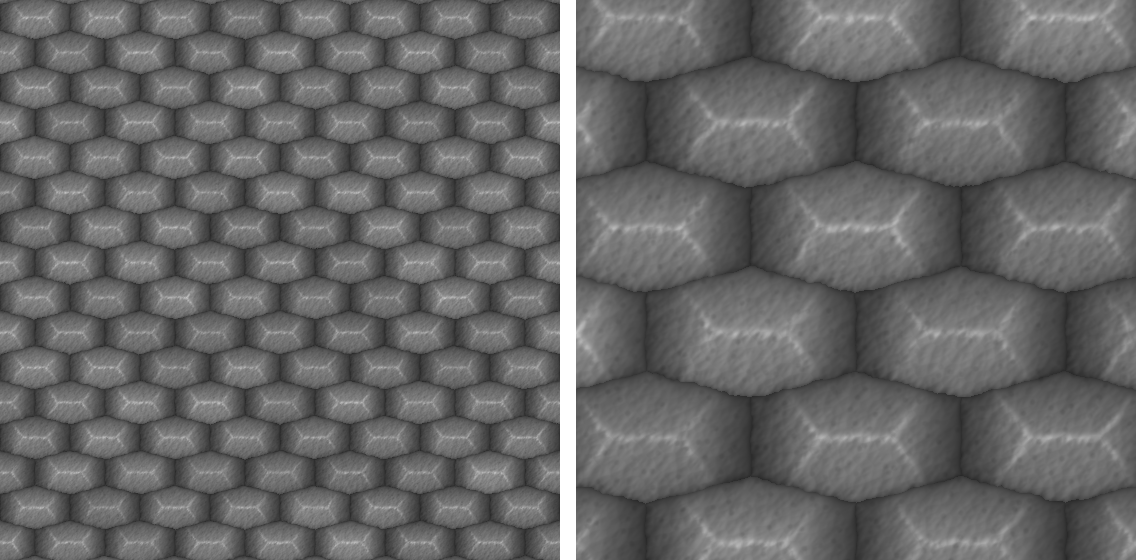
Left: the whole. Right: its middle third, enlarged.
Give the GLSL for this pattern, as a Shadertoy shader.

```glsl
// Rows of faceted, roof-shaped hexagonal stone scales in worn grey, tiling seamlessly.

const float TAU = 6.2831853;
const float COLUMNS = 8.0;      // scales across
const float ROWS = 16.0;        // scales down
const float ROW_PITCH = 0.5;    // row spacing, in scale widths
const float HALF_HEIGHT = 0.3125;
const float EDGE_SLOPE = 0.25;  // fall of the top edge towards the sides
const float RIDGE_HALF = 0.17;
const float CREASE_SLOPE = 0.75;

vec2 hash22(vec2 p) {
    vec3 h = fract(p.xyx * vec3(0.1031, 0.1030, 0.0973));
    h += dot(h, h.yzx + 33.33);
    return fract((h.xx + h.yz) * h.zy);
}

// Distance to the nearest feature point; wraps after each period
float cellular(vec2 p, vec2 period) {
    vec2 base = floor(p), f = p - base;
    float nearest = 4.0;
    for (int j = -1; j <= 1; j++)
    for (int i = -1; i <= 1; i++) {
        vec2 o = vec2(i, j);
        vec2 d = o + hash22(mod(base + o, period) + 7.0) - f;
        nearest = min(nearest, dot(d, d));
    }
    return sqrt(nearest);
}

// Bumps stretched along the rising diagonal, lit from one side
float relief(vec2 uv, vec2 count) {
    vec2 p = vec2(uv.x + uv.y, uv.x - uv.y) * count;
    return cellular(p + vec2(0.1, 0.35), count) - cellular(p, count);
}

// Broad wrapping mottling from layered sines
float mottle(vec2 uv) {
    vec2 a = uv * TAU;
    float warp = sin(3.0 * a.x - 2.0 * a.y);
    return (sin(2.0 * a.x + 3.0 * a.y + warp)
          + sin(5.0 * a.x - 4.0 * a.y + 1.7 + warp)
          + sin(7.0 * a.x + 11.0 * a.y + 4.1)) / 3.0;
}

// Slight waviness of edges and ridges
vec2 wobble(vec2 uv) {
    vec2 a = uv * TAU;
    return vec2(sin(37.0 * a.y + 2.0 * sin(19.0 * a.x)),
                sin(41.0 * a.x + 2.0 * sin(23.0 * a.y)));
}

// Local position in the closest scale (xy) and its wrapped index (zw)
vec4 findScale(vec2 q) {
    vec4 best = vec4(0.0);
    float bestReach = 9.0;
    float firstRow = floor(q.y / ROW_PITCH);
    for (int k = -1; k <= 1; k++) {
        float row = firstRow + float(k);
        float x = q.x - 0.5 * mod(row, 2.0);
        float column = floor(x + 0.5);
        vec2 p = vec2(x - column, q.y - (row + 0.5) * ROW_PITCH);
        float reach = abs(p.y) + EDGE_SLOPE * abs(p.x);
        if (reach < bestReach) {
            bestReach = reach;
            best = vec4(p, mod(column, COLUMNS), mod(row, ROWS));
        }
    }
    return best;
}

// Grey tone of the four facets, their ridges and the dark joints
float scaleTone(vec2 p, vec2 rnd, float grain) {
    vec2 a = abs(p);
    float slopeEdge = (HALF_HEIGHT - a.y - EDGE_SLOPE * a.x) * 0.97;
    float sideEdge = 0.5 - a.x;
    float edge = max(min(slopeEdge, sideEdge), 0.0);

    // Facets
    float crease = (a.x - RIDGE_HALF - CREASE_SLOPE * a.y) / 1.25;
    float upper = 0.475 - 0.38 * a.y;
    float lower = 0.475 - 0.12 * a.y;
    float slopes = mix(lower, upper, smoothstep(-0.02, 0.02, p.y));
    float sides = mix(0.475, 0.29, smoothstep(0.0, 1.0, (a.x - RIDGE_HALF) / 0.31));
    float tone = mix(slopes, sides, smoothstep(-0.02, 0.02, crease));

    // Worn highlights along the ridge and the creases
    float ridgeDist = length(vec2(max(a.x - RIDGE_HALF, 0.0), a.y));
    float ridge = exp(-pow(ridgeDist / 0.021, 2.0));
    float fade = 1.0 - smoothstep(0.04, 0.23, a.y);
    float creaseLine = exp(-pow(crease / 0.020, 2.0)) * fade;
    float wear = 0.75 + 0.4 * rnd.y + 1.2 * grain;
    tone += 0.105 * max(ridge, 0.85 * creaseLine) * wear;
    tone += 0.035 * exp(-ridgeDist * 9.0);

    // Joints: soft shade and a thin dark line
    tone *= 1.0 - 0.22 * exp(-edge * 18.0) - 0.17 * exp(-edge * 70.0);
    return tone * (0.96 + 0.11 * rnd.x);
}

void mainImage(out vec4 fragColor, in vec2 fragCoord) {
    vec2 uv = fragCoord / iResolution.xy;

    // Rough stone grain
    float grain = 0.55 * relief(uv, vec2(52.0, 84.0)) + 0.5 * relief(uv, vec2(110.0, 170.0));
    float pits = 1.0 - smoothstep(0.05, 0.22, cellular(uv * 90.0, vec2(90.0)));

    vec2 q = uv * COLUMNS + 0.004 * wobble(uv) + 0.014 * grain;
    vec4 scale = findScale(q);
    vec2 rnd = hash22(scale.zw + 3.0);

    float tone = scaleTone(scale.xy, rnd, grain);
    tone *= 1.0 + 0.05 * mottle(uv) + 0.24 * grain - 0.07 * pits;
    fragColor = vec4(vec3(clamp(tone, 0.0, 1.0)), 1.0);
}
```
